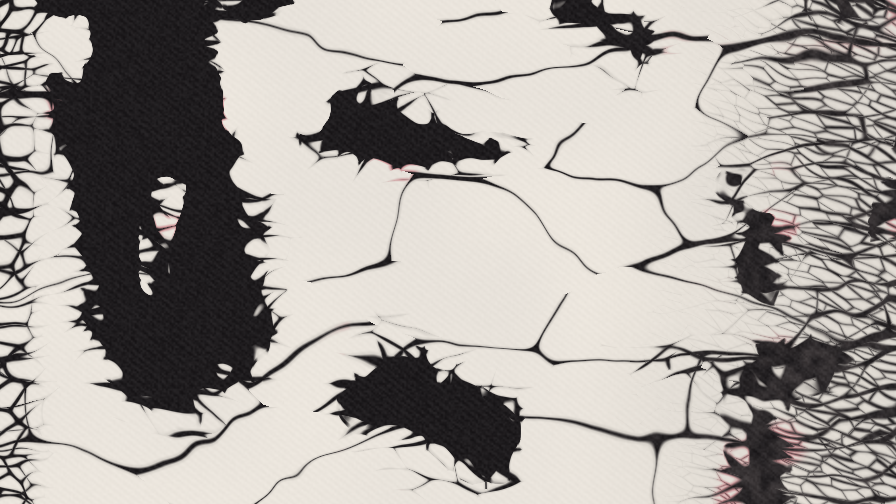
A WebGL 2 fragment shader for this texture:

```glsl
#version 300 es
precision highp float;

uniform vec2 u_resolution;
out vec4 fragColor;

vec2 hash2(vec2 p) {
  vec3 q = fract(p.xyx * vec3(0.1031, 0.1030, 0.0973));
  q += dot(q, q.yzx + 33.33);
  return fract((q.xx + q.yz) * q.zy);
}

float noise(vec2 p) {
  vec2 i = floor(p), f = fract(p);
  f = f * f * (3.0 - 2.0 * f);
  float low = mix(hash2(i).x, hash2(i + vec2(1, 0)).x, f.x);
  float high = mix(hash2(i + vec2(0, 1)).x, hash2(i + vec2(1, 1)).x, f.x);
  return mix(low, high, f.y);
}

vec2 wobble(vec2 p, float freq, float amount) {
  return p + amount * (vec2(noise(p * freq), noise(p * freq + 37.0)) - 0.5);
}

float capsule(vec2 p, vec2 a, vec2 b, float radius) {
  vec2 ab = b - a;
  float t = clamp(dot(p - a, ab) / dot(ab, ab), 0.0, 1.0);
  return length(p - a - ab * t) - radius;
}

// Signed distance to rounded flakes: positive on paint, negative in cracks.
// dropout above zero thins or removes some of the borders.
float flakes(vec2 p, vec2 freq, float width, float dropout) {
  vec2 q = p * freq, cell = floor(q), nearId = cell, toNear = vec2(9.0);
  for (int y = -1; y <= 1; y++)
    for (int x = -1; x <= 1; x++) {
      vec2 id = cell + vec2(x, y);
      vec2 r = id + hash2(id) - q;
      if (dot(r, r) < dot(toNear, toNear)) { toNear = r; nearId = id; }
    }
  float sharpness = 18.0 * freq.y, sum = 0.0;
  for (int y = -2; y <= 2; y++)
    for (int x = -2; x <= 2; x++) {
      if (x == 0 && y == 0) continue;
      vec2 id = nearId + vec2(x, y);
      vec2 r = id + hash2(id) - q;
      vec2 n = normalize(r - toNear);
      float strength = 1.0 - dropout * hash2(id + nearId + 71.0).x;
      if (strength < 0.0) continue;
      strength *= mix(1.0, mix(0.4, 1.0, abs(n.y)), min(dropout, 1.0));
      float d = dot(0.5 * (toNear + r), n) / length(n * freq);
      sum += exp(-sharpness * (d - width * strength));
    }
  return -log(max(sum, 1e-30)) / sharpness;
}

// Distance to the areas where the paint has gone, negative inside.
float bareCloth(vec2 p, float right) {
  vec2 w = wobble(p, 7.0, 0.06);
  float d = capsule(w, vec2(0.23, 1.05), vec2(0.35, 0.37), 0.175);
  d = min(d, capsule(w, vec2(0.50, 1.02), vec2(0.52, 0.94), 0.07));
  d = min(d, capsule(w, vec2(0.62, 0.77), vec2(0.92, 0.73), 0.045));
  d = min(d, capsule(w, vec2(0.76, 0.23), vec2(0.98, 0.13), 0.075));
  d = min(d, capsule(w, vec2(1.47, 0.60), vec2(1.49, 0.46), 0.052));
  d = min(d, capsule(w, vec2(1.14, 1.00), vec2(1.26, 0.92), 0.04));
  float spots = (0.77 - noise(p * vec2(6.0, 7.0) + 3.0)) * 0.16;
  d = min(d, spots + 0.12 * (1.0 - right));
  d += 0.15 * smoothstep(0.74, 0.88, noise(p * 6.5 + 7.0));
  return d + 0.04 * (noise(p * 11.0) - 0.5) + 0.035 * (noise(p * 25.0) - 0.5);
}

void main() {
  vec2 p = gl_FragCoord.xy / u_resolution.y;
  float pixel = 1.0 / u_resolution.y;

  // Regions: fine crazing on the right, small flakes on the left
  float right = smoothstep(1.05, 1.7, p.x + 0.35 * (noise(p * 4.0) - 0.5));
  float left = 1.0 - smoothstep(0.03, 0.17, p.x);
  float bare = bareCloth(p, right);
  float rim = 1.0 - smoothstep(0.0, 0.11, bare);
  float depth = clamp(-bare, 0.0, 0.07);
  float crazing = max(max(right, left), rim);

  // Crack layers from long to fine
  vec2 bent = wobble(wobble(p, 5.0, 0.07), 22.0, 0.014);
  float vary = noise(p * 9.0 + 19.0);
  float paint = flakes(bent, vec2(2.8, 6.5), 0.0015 + 0.006 * vary + 0.3 * depth, 1.5);
  float medium = flakes(bent + 5.0, vec2(7.0, 19.0), 0.002 + 0.008 * vary * crazing + 0.4 * depth, 1.1);
  paint = min(paint, medium + 0.014 * (1.0 - crazing));
  float pebbles = flakes(bent + 11.0, vec2(17.0, 21.0), 0.002 + 0.003 * vary + 0.6 * depth, 0.0);
  paint = min(paint, pebbles + 0.025 * smoothstep(0.0, 0.04, bare) * (1.0 - left));
  vec2 slanted = wobble(p, 16.0, 0.02);
  slanted.y += 0.35 * slanted.x;
  float fine = flakes(slanted, vec2(19.0, 52.0), 0.001 + 0.0045 * noise(p * 6.0 + 51.0), 1.0);
  paint = min(paint, fine + 0.013 * (1.0 - right));

  // Woven cloth and thin paint over it
  float twill = sin(dot(p, vec2(330.0, 420.0)));
  float grain = noise(p * 260.0) - 0.5;
  vec3 cloth = vec3(0.118, 0.108, 0.116) + 0.012 * twill + 0.05 * grain;
  cloth += vec3(0.13, 0.12, 0.115) * right * noise(p * 60.0);
  vec3 coat = vec3(0.918, 0.896, 0.864) + 0.006 * twill + 0.012 * grain;
  coat += 0.025 * (noise(p * 5.0 + 80.0) - 0.5) * vec3(1.0, 0.9, 0.7);
  coat *= mix(0.9, 1.0, smoothstep(0.0, 0.007, paint)) - 0.04 * right;

  // Sparse pink fringe on flakes next to bare cloth
  float fringe = (1.0 - smoothstep(0.0, 0.006, abs(paint))) * rim;
  fringe *= smoothstep(0.76, 0.86, noise(p * 9.0 + 130.0));
  coat = mix(coat, vec3(0.85, 0.36, 0.42), 0.5 * fringe);

  float softness = max(pixel, 0.0022) * (1.0 + 0.5 * right);
  fragColor = vec4(mix(cloth, coat, smoothstep(-softness, softness, paint)), 1.0);
}
```
